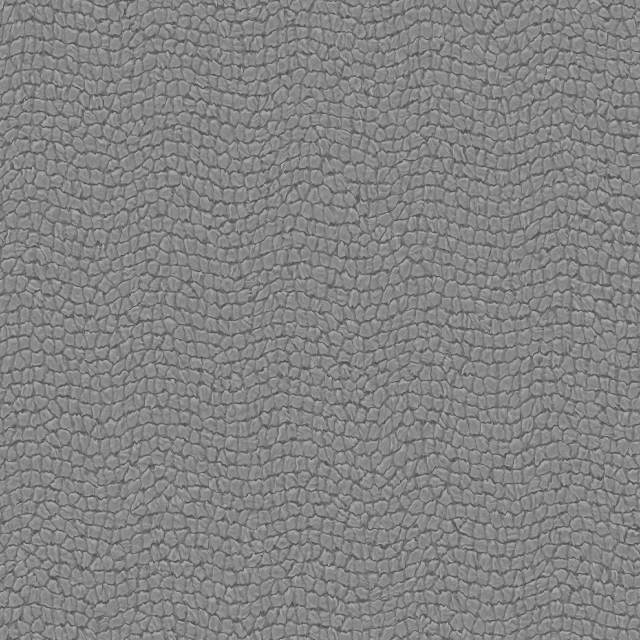
This texture map is drawn by a WebGL 2 fragment shader. Its source:

```glsl
#version 300 es
precision highp float;
// Grey embossed hide: ragged, fibrous pebbles packed in wavy rows.

uniform vec2 u_resolution;
out vec4 fragColor;

const float TAU = 6.2831853;
const vec2 GRID = vec2(58.0, 43.0);              // pebbles across, rows up
const vec2 CELL_SHAPE = vec2(GRID.y / GRID.x, 1.0);
const vec2 TO_LIGHT = vec2(-0.4, 0.92);

float hash(vec2 p) {
    vec3 q = fract(p.xyx * 0.1031);
    q += dot(q, q.yzx + 33.33);
    return fract((q.x + q.y) * q.z);
}

vec2 hash2(vec2 p) {
    return vec2(hash(p + 11.7), hash(p + 83.1));
}

float valueNoise(vec2 p) {
    vec2 i = floor(p), f = fract(p);
    f = f * f * (3.0 - 2.0 * f);
    float low = mix(hash(i), hash(i + vec2(1, 0)), f.x);
    float high = mix(hash(i + vec2(0, 1)), hash(i + vec2(1, 1)), f.x);
    return mix(low, high, f.y);
}

vec2 noise2(vec2 p) {
    return vec2(valueNoise(p), valueNoise(p + 31.0)) - 0.5;
}

// Slope of the noise along a step, so that it averages to nothing.
float embossedNoise(vec2 p, vec2 toward) {
    return valueNoise(p) - valueNoise(p + toward);
}

float smoothMin(float a, float b, float k) {
    float h = max(k - abs(a - b), 0.0) / k;
    return min(a, b) - 0.25 * h * h * k;
}

// Bends the canvas so that straight rows become arches.
vec2 waveRows(vec2 p, float amplitude) {
    float drift = valueNoise(p * vec2(2.0, 5.0) + 40.0) - 0.5;
    float phase = TAU * (p.x - 0.475) / 0.205 + 1.4 * drift;
    float arch = cos(phase) - 0.12 * sin(2.0 * phase);
    float sag = valueNoise(p * 8.0 + 9.0) - 0.5;
    return vec2(p.x, p.y - amplitude * arch - 0.012 * sag);
}

// Centre of one pebble; each row is shifted and each pebble is jittered.
vec2 pebbleCentre(vec2 cell, float disorder) {
    float rowShift = hash(vec2(cell.y, 5.0));
    vec2 jitter = (hash2(cell) - 0.5) * vec2(0.7, disorder);
    return cell + 0.5 + jitter + vec2(rowShift - 0.5, 0.0);
}

// Returns distance to the pebble edge, how level that edge is, and pebble id.
vec4 pebbles(vec2 q, float disorder) {
    vec2 base = floor(q), nearest = vec2(0.0), id = base;
    float best = 1e3;
    for (int y = -2; y <= 2; y++)
    for (int x = -2; x <= 2; x++) {
        vec2 cell = base + vec2(x, y);
        vec2 r = (pebbleCentre(cell, disorder) - q) * CELL_SHAPE;
        float d = dot(r, r);
        if (d < best) { best = d; nearest = r; id = cell; }
    }
    float edge = 1.0, closest = 1.0, level = 1.0;
    for (int y = -2; y <= 2; y++)
    for (int x = -2; x <= 2; x++) {
        vec2 cell = base + vec2(x, y);
        if (cell == id) continue;
        vec2 r = (pebbleCentre(cell, disorder) - q) * CELL_SHAPE;
        vec2 across = normalize(r - nearest);
        float d = dot(0.5 * (r + nearest), across);
        if (d < closest) { closest = d; level = abs(across.y); }
        edge = smoothMin(edge, d, 0.14);
    }
    return vec4(max(edge, 0.0), level, id);
}

float dome(float edge) {
    return smoothstep(0.0, 0.2, edge);
}

float bell(float x, float width) {
    return exp(-x * x / (width * width));
}

// Fine embossed streaks running in a random direction on each pebble.
float fibres(vec2 q, vec2 id) {
    float angle = -0.9 + 2.4 * (hash(id + 3.3) - 0.5);
    vec2 along = vec2(cos(angle), sin(angle));
    vec2 s = vec2(dot(q, along), dot(q, vec2(-along.y, along.x)));
    vec2 seed = 17.0 * hash2(id);
    float streak = embossedNoise(s * vec2(2.2, 6.5) + seed, vec2(0.0, 0.6));
    float grain = embossedNoise(q * 8.0 + 60.0, 0.6 * TO_LIGHT);
    return streak * mix(0.5, 1.4, hash(id + 7.9)) + 0.4 * grain;
}

void main() {
    vec2 p = gl_FragCoord.xy / u_resolution.y;

    // Row coordinates with ragged outlines
    vec2 q = waveRows(p, 0.0105) * GRID;
    q += 0.2 * noise2(q * 2.3) + 0.16 * noise2(q * 5.0 + 12.0);
    float disorder = mix(0.15, 0.75, valueNoise(p * 9.0 + 70.0));

    // Narrow relief lit from the upper left
    vec4 here = pebbles(q, disorder);
    vec4 lit = pebbles(q + 0.1 * TO_LIGHT / CELL_SHAPE, disorder);
    float relief = dome(here.x) - dome(lit.x);

    // Thin grooves balanced by pale rims, deeper between rows than within them
    float fibre = fibres(q * CELL_SHAPE, here.zw);
    float depth = mix(0.4, 1.15, here.y) * mix(0.7, 1.3, valueNoise(q * 1.7 + 20.0));
    float cut = max(here.x + 0.05 * fibre, 0.0);
    float groove = depth * (bell(cut, 0.08) - 0.46 * bell(cut, 0.23));

    float tone = 0.519 - 0.2 * groove + 0.085 * relief + 0.12 * fibre;
    fragColor = vec4(vec3(clamp(tone, 0.32, 0.66)), 1.0);
}
```
